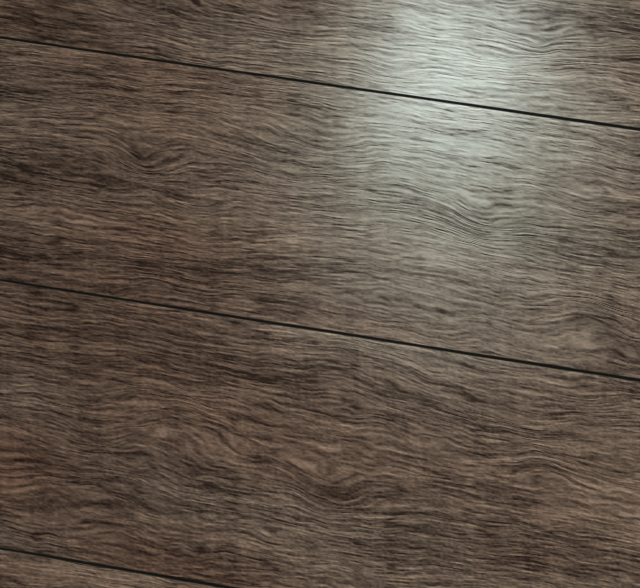
Write a Shadertoy shader that draws this texture.

```glsl
// Dark oak floor planks in slight perspective, with fine embossed grain, knots and a soft window glare.
#define SEAM_HALF_WIDTH 0.0021
#define SEAM_SLOPE 0.154
#define SEAM_FAN 0.035
#define FIRST_SEAM 0.064
#define GRAIN_CONTRAST 1.0
#define KNOTS_PER_PLANK 4
#define KNOT_SWELL 0.055
#define GLARE_STRENGTH 0.72
#define SHEEN_STRENGTH 0.50

const vec3 DARK_WOOD  = vec3(0.170, 0.136, 0.115);
const vec3 LIGHT_WOOD = vec3(0.515, 0.450, 0.385);
const vec3 RED_TINT   = vec3(0.97, 0.85, 0.81);
const vec3 SEAM_COLOR = vec3(0.060, 0.065, 0.060);
const vec3 SHEEN      = vec3(0.70, 0.75, 0.70);
const vec3 GLARE      = vec3(0.85, 0.90, 0.87);

float hash(vec2 p) {
    return fract(sin(dot(p, vec2(127.1, 311.7))) * 43758.545);
}

float noise(vec2 p) {
    vec2 i = floor(p), f = fract(p);
    f = f * f * (3.0 - 2.0 * f);
    return mix(mix(hash(i), hash(i + vec2(1, 0)), f.x),
               mix(hash(i + vec2(0, 1)), hash(i + vec2(1, 1)), f.x), f.y);
}

// Plank coordinate: grows downward, whole numbers lie on the seams.
float plankCoord(vec2 uv) {
    float t = (1.0 - uv.y - SEAM_SLOPE * uv.x) / (1.0 + SEAM_FAN * uv.x) - FIRST_SEAM;
    return t * (2.538 - 0.27 * t);
}

// Bends the grain height around scattered knots; returns (height, knot darkness).
vec2 bendGrain(vec2 p, float id) {
    float height = p.y + 0.09 * (noise(p * vec2(3.0, 3.0) + id * 7.3) - 0.5)
                       + 0.030 * (noise(p * vec2(12.0, 9.0) + id * 3.1) - 0.5)
                       + 0.009 * (noise(p * vec2(40.0, 24.0) + id * 5.7) - 0.5);
    float shade = 0.0;
    for (int i = 0; i < KNOTS_PER_PLANK; i++) {
        float n = float(i);
        vec2 seed = vec2(id * 5.0 + 17.0, n + 2.0);
        vec2 center = vec2((n + hash(seed)) * 1.1 / float(KNOTS_PER_PLANK),
                           id + 0.2 + 0.6 * hash(seed + 9.0));
        vec2 r = (p - center) / mix(vec2(0.05, 0.07), vec2(0.09, 0.13), hash(seed + 4.0));
        r += 0.5 * (vec2(noise(p * 22.0), noise(p * 22.0 + 40.0)) - 0.5);
        float swell = exp(-dot(r, r));
        height += KNOT_SWELL * swell * (hash(seed + 6.0) < 0.5 ? -1.0 : 1.0);
        shade += exp(-3.0 * dot(r, r));
    }
    return vec2(height, shade);
}

// Long ridges plus shorter fibres, stretched along the plank.
float fibres(vec2 g) {
    return 0.28 * noise(g * vec2(8.0, 42.0))
         + 0.36 * noise(g * vec2(20.0, 88.0) + 31.0)
         + 0.36 * noise(g * vec2(52.0, 150.0) + 67.0);
}

// Thin broken lines that follow the middle contour of a stretched noise.
float threads(vec2 g, vec2 scale) {
    float line = 1.0 - smoothstep(0.03, 0.16, abs(noise(g * scale) - 0.5));
    return line * smoothstep(0.35, 0.65, noise(g * scale * vec2(0.9, 0.5) + 71.0));
}

float blob(vec2 p, vec2 center, vec2 radius) {
    vec2 d = (p - center) / radius;
    return exp(-dot(d, d));
}

void mainImage(out vec4 fragColor, in vec2 fragCoord) {
    vec2 uv = fragCoord / iResolution.xy;
    float pixel = 1.0 / iResolution.y;
    float k = plankCoord(uv);
    float id = floor(k);

    // Grain
    vec2 board = vec2(uv.x * 1.09 + id * 4.7, k);
    vec2 bend = bendGrain(vec2(uv.x * 1.09, k), id);
    vec2 g = vec2(board.x, bend.x + id * 2.3);
    float fibre = fibres(g);
    float relief = fibre - fibres(g + vec2(0.0, 0.006));
    float stain = noise(g * vec2(2.2, 6.0) + 11.0);
    float cloud = noise(board * vec2(5.0, 4.0) + 83.0);
    float speckle = 0.5 * noise(board * vec2(130.0, 150.0))
                  + 0.5 * noise(board * vec2(230.0, 180.0) + 23.0);
    float pores = threads(g + 5.0, vec2(15.0, 52.0));
    float flecks = smoothstep(0.66, 0.80, noise(g * vec2(34.0, 110.0) + 90.0));

    // Wood colour, redder and darker to the left
    float tone = 0.55 + GRAIN_CONTRAST * (0.80 * (fibre - 0.5) + 0.55 * relief
               + 0.36 * (stain - 0.5) + 0.16 * (cloud - 0.5) + 0.50 * (speckle - 0.5)
               - 0.24 * pores + 0.16 * flecks) - 0.14 * min(bend.y, 1.0);
    vec3 color = mix(DARK_WOOD, LIGHT_WOOD, clamp(tone, 0.0, 1.2));
    float redness = noise(g * vec2(3.0, 4.0) + 50.0) * (1.0 - 0.65 * uv.x);
    color *= mix(vec3(1.03), RED_TINT, redness);
    color *= 0.86 + 0.14 * smoothstep(0.0, 0.6, uv.x);

    // Wide sheen and glare core, broken up by the relief
    float breakup = 1.0 + 0.7 * (fibre - 0.5) + 0.8 * relief - 0.20 * pores
                  + 0.08 * flecks + 0.25 * (speckle - 0.5);
    float sheen = blob(uv, vec2(0.70, 0.73), vec2(0.27, 0.34));
    float core = blob(uv, vec2(0.70, 0.89), vec2(0.17, 0.18));
    core *= smoothstep(0.40, 0.62, uv.x + 0.04 * id);
    color = mix(color, SHEEN, clamp(SHEEN_STRENGTH * sheen * breakup, 0.0, 1.0));
    color = mix(color, GLARE, clamp(GLARE_STRENGTH * core * breakup, 0.0, 0.95));

    // Seams with a faint lit bevel on the lower side
    float offset = (k - floor(k + 0.5)) / 2.35;
    float halfWidth = SEAM_HALF_WIDTH * (0.7 + 0.3 * uv.x + 0.4 * noise(vec2(uv.x * 14.0, id)));
    float bevel = blob(vec2(offset, 0.0), vec2(0.0050, 0.0), vec2(0.0020, 1.0));
    color += bevel * (0.02 + 0.07 * sheen);
    float seam = 1.0 - smoothstep(halfWidth - pixel, halfWidth + pixel, abs(offset));
    color = mix(color, SEAM_COLOR, 0.93 * seam);

    fragColor = vec4(clamp(color, 0.0, 1.0), 1.0);
}
```
